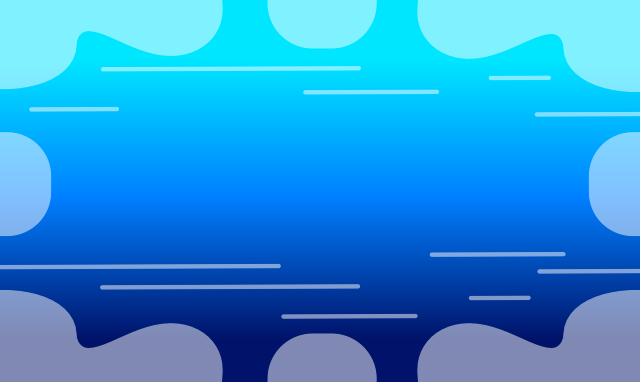
This background is drawn by a Shadertoy shader. Its source:

```glsl
// Cyan-to-navy gradient framed by translucent rounded blobs and thin streaks.

// Lengths are in canvas heights, origin at the lower left
const float WIDTH = 1.67;
const vec3 CYAN = vec3(0.0, 0.9, 1.0);
const vec3 BLUE = vec3(0.0, 0.5, 1.0);
const vec3 NAVY = vec3(0.0, 0.07, 0.41);
const float CYAN_Y = 0.843;
const float BLUE_Y = 0.483;
const float NAVY_Y = 0.11;
const float OVERLAY_ALPHA = 0.5;

const float STREAK_RADIUS = 0.0057;
const float STREAK_SLOPE = 0.004;
const float CORNER_REACH = 0.26;
const float TOP_LEFT_LIFT = 0.0075;
const int CURVES = 5;
const int STEPS = 12;

// Outline of one corner blob: chained cubic curves sharing end points
const vec2 OUTLINE[16] = vec2[16](
    vec2(0.0, 0.241), vec2(0.100, 0.243), vec2(0.196, 0.206),
    vec2(0.200, 0.126), vec2(0.200, 0.107), vec2(0.211, 0.089),
    vec2(0.231, 0.089), vec2(0.281, 0.089), vec2(0.359, 0.154),
    vec2(0.446, 0.154), vec2(0.526, 0.154), vec2(0.581, 0.100),
    vec2(0.581, 0.033), vec2(0.581, 0.015), vec2(0.579, -0.005),
    vec2(0.574, -0.06));

// Streaks: start x, end x, height
const vec3 STREAKS[11] = vec3[11](
    vec3(0.269, 0.936, 0.820), vec3(0.797, 1.140, 0.759),
    vec3(1.281, 1.432, 0.796), vec3(0.082, 0.305, 0.714),
    vec3(1.401, 1.720, 0.701), vec3(-0.05, 0.727, 0.302),
    vec3(0.267, 0.934, 0.249), vec3(0.740, 1.084, 0.172),
    vec3(1.127, 1.470, 0.334), vec3(1.229, 1.379, 0.220),
    vec3(1.408, 1.720, 0.290));

float segmentDistance(vec2 p, vec2 a, vec2 b) {
    vec2 ab = b - a;
    float t = clamp(dot(p - a, ab) / dot(ab, ab), 0.0, 1.0);
    return length(p - a - ab * t);
}

float roundedBox(vec2 p, vec2 halfSize, float radius) {
    vec2 q = abs(p) - halfSize + radius;
    return length(max(q, 0.0)) + min(max(q.x, q.y), 0.0) - radius;
}

vec2 cubic(vec2 a, vec2 b, vec2 c, vec2 d, float t) {
    float s = 1.0 - t;
    return s * s * s * a + 3.0 * s * t * (s * b + t * c) + t * t * t * d;
}

// Signed distance to the corner blob; crossings above p decide the sign
float cornerBlob(vec2 p) {
    if (p.y > CORNER_REACH) return p.y - CORNER_REACH + 0.01;
    float dist = 1.0;
    float side = 1.0;
    vec2 a = OUTLINE[0];
    for (int i = 0; i < CURVES; i++) {
        int k = 3 * i;
        for (int j = 1; j <= STEPS; j++) {
            vec2 b = cubic(OUTLINE[k], OUTLINE[k + 1], OUTLINE[k + 2],
                           OUTLINE[k + 3], float(j) / float(STEPS));
            dist = min(dist, segmentDistance(p, a, b));
            if ((a.x > p.x) != (b.x > p.x)) {
                float crossing = mix(a.y, b.y, (p.x - a.x) / (b.x - a.x));
                if (crossing > p.y) side = -side;
            }
            a = b;
        }
    }
    return side * dist;
}

float blobs(vec2 p) {
    // Fold all four corners and both sides onto the lower left
    vec2 q = min(p, vec2(WIDTH, 1.0) - p);
    bool topLeft = p.x < 0.5 * WIDTH && p.y > 0.5;
    float corner = cornerBlob(q + vec2(0.0, topLeft ? TOP_LEFT_LIFT : 0.0));
    float middle = roundedBox(vec2(p.x - 0.8405, q.y), vec2(0.1424, 0.127), 0.118);
    float flank = roundedBox(vec2(q.x, p.y - 0.518), vec2(0.1335, 0.136), 0.115);
    return min(corner, min(middle, flank));
}

float streaks(vec2 p) {
    float dist = 1.0;
    for (int i = 0; i < STREAKS.length(); i++) {
        vec3 s = STREAKS[i];
        float rise = 0.5 * STREAK_SLOPE * (s.y - s.x);
        dist = min(dist, segmentDistance(p, vec2(s.x, s.z - rise), vec2(s.y, s.z + rise)));
    }
    return dist - STREAK_RADIUS;
}

void mainImage(out vec4 fragColor, in vec2 fragCoord) {
    vec2 p = fragCoord / iResolution.xy * vec2(WIDTH, 1.0);
    float soft = 0.6 / iResolution.y;

    // Three-stop vertical gradient
    float lower = clamp((p.y - NAVY_Y) / (BLUE_Y - NAVY_Y), 0.0, 1.0);
    float upper = clamp((p.y - BLUE_Y) / (CYAN_Y - BLUE_Y), 0.0, 1.0);
    vec3 color = mix(mix(NAVY, BLUE, lower), CYAN, upper);

    // Translucent white shapes
    float shape = min(blobs(p), streaks(p));
    float coverage = 1.0 - smoothstep(-soft, soft, shape);
    fragColor = vec4(mix(color, vec3(1.0), OVERLAY_ALPHA * coverage), 1.0);
}
```
